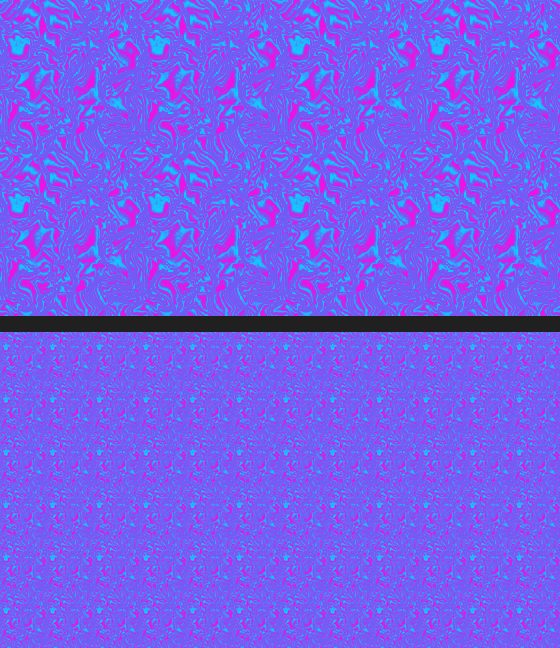
Top: one tile. Bottom: repeated 3 by 3.
Give the GLSL for this pattern, as a Shadertoy shader.

```glsl
// Liquid marbling in cyan, violet and magenta, in 4 by 2 identical tiles.
// Wrapping gradient noise is folded by repeated domain warps, then sliced into
// fine sine bands whose contrast fades where they become too thin to resolve.

float hash(vec2 cell, float seed) {
    return fract(sin(dot(cell, vec2(127.1, 311.7)) + seed * 74.7) * 43758.5453);
}

// Slope of a randomly turned plane at one lattice corner, wrapped
float corner(vec2 cell, vec2 offset, float cells, float seed) {
    float angle = 6.2832 * hash(mod(cell + 0.5, cells), seed);
    return dot(vec2(cos(angle), sin(angle)), offset);
}

// Gradient noise that wraps after one unit of p, with a whole number of cells
float wrapNoise(vec2 p, float cells, float seed) {
    p *= cells;
    vec2 cell = floor(p);
    vec2 f = p - cell;
    vec2 s = f * f * f * (f * (f * 6.0 - 15.0) + 10.0);
    vec2 x = vec2(1.0, 0.0);
    float low = mix(corner(cell, f, cells, seed),
                    corner(cell + x, f - x, cells, seed), s.x);
    float high = mix(corner(cell + x.yx, f - x.yx, cells, seed),
                     corner(cell + 1.0, f - 1.0, cells, seed), s.x);
    return mix(low, high, s.y);
}

float wrapFbm(vec2 p, float cells, float seed) {
    float sum = 0.0;
    float weight = 0.66;
    for (int octave = 0; octave < 3; octave++) {
        sum += weight * wrapNoise(p, cells, seed);
        cells *= 2.0;
        weight *= 0.36;
        seed += 1.0;
    }
    return sum;
}

// Push the point along a noise field several times, so that the bands fold
vec2 marble(vec2 p) {
    for (int fold = 0; fold < 5; fold++) {
        float seed = 3.0 + 10.0 * float(fold);
        p += 0.17 * vec2(wrapFbm(p, 4.0, seed), wrapFbm(p, 4.0, seed + 5.0));
    }
    return p;
}

// Cyan at -1, violet at 0, magenta at 1
vec3 palette(float tint) {
    vec3 violet = vec3(0.445, 0.355, 0.96);
    vec3 cyan = vec3(0.03, 0.83, 1.0);
    vec3 magenta = vec3(0.98, 0.04, 0.88);
    return mix(violet, tint < 0.0 ? cyan : magenta, min(abs(tint), 1.0));
}

void mainImage(out vec4 fragColor, in vec2 fragCoord) {
    vec2 tile = fragCoord / iResolution.xy * vec2(4.0, 2.0);

    // Band phase, with a slight ragged grain along the edges
    float phase = 95.0 * wrapFbm(marble(tile), 4.0, 61.0);
    phase += 0.8 * wrapNoise(tile, 64.0, 73.0);

    // Fade unresolved bands to their mean
    vec2 slope = vec2(dFdx(phase), dFdy(phase));
    float wave = sin(phase) * exp(-0.1 * dot(slope, slope));
    fragColor = vec4(palette(wave * (0.65 + 0.3 * wave * wave)), 1.0);
}
```
